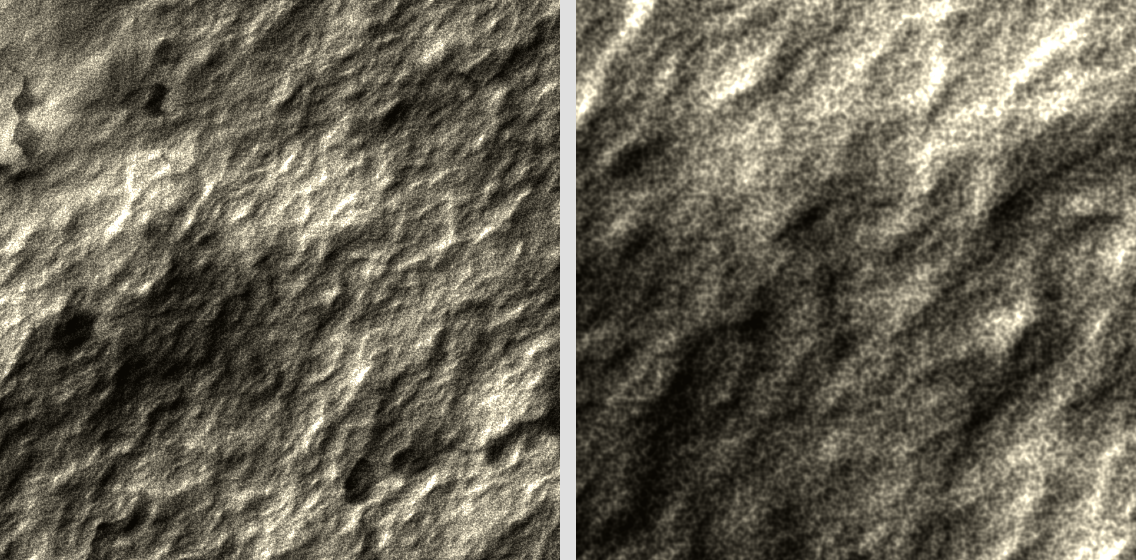
Left, the full canvas; right, a detail of the centre.
Reproduce this texture procedurally as a three.js fragment shader.

```glsl
// Weathered rock face in raking light from the upper left, with fine film grain.
varying vec2 vUv;

float hash(vec2 p) {
  vec3 k = fract(p.xyx * 0.1031);
  k += dot(k, k.yzx + 33.33);
  return fract((k.x + k.y) * k.z);
}

vec2 gradientAt(vec2 cell) {
  float angle = 6.2832 * hash(cell);
  return vec2(cos(angle), sin(angle));
}

// Gradient noise, about -0.7 to 0.7
float noise(vec2 p) {
  vec2 i = floor(p), f = p - i;
  vec2 w = f * f * f * (f * (f * 6.0 - 15.0) + 10.0);
  vec2 e = vec2(0.0, 1.0);
  float low = mix(dot(gradientAt(i), f), dot(gradientAt(i + e.yx), f - e.yx), w.x);
  float high = mix(dot(gradientAt(i + e), f - e), dot(gradientAt(i + e.yy), f - e.yy), w.x);
  return mix(low, high, w.y);
}

// Coordinates along and across a diagonal that rises to the right
vec2 strata(vec2 p, float stretch) {
  return vec2(stretch * dot(p, vec2(0.78, 0.62)), dot(p, vec2(-0.62, 0.78)));
}

// The upper left is worn smooth, the rest is broken up
float roughness(vec2 p) {
  float d = distance(p, vec2(0.05, 0.82)) + 0.3 * noise(p * 4.0 + 31.0);
  return smoothstep(0.05, 0.4, d);
}

// Octaves of rounded lumps, strongest at the size of pebbles
float lumps(vec2 q, float rough) {
  float sum = 0.0, amp = 0.15;
  q *= 2.4;
  for (int i = 0; i < 7; i++) {
    float n = noise(q + 17.0);
    float lump = n + 0.65 * sqrt(n * n + 0.01);
    float size = float(i) - 3.6;
    float pebble = 1.0 + 0.55 * exp(-0.8 * size * size) - 0.35 * smoothstep(4.0, 6.0, float(i));
    sum += amp * lump * pebble * (i > 2 ? mix(0.45, 1.0, rough) : 1.0);
    q = mat2(0.8, 0.6, -0.6, 0.8) * q * 2.0 + 5.3;
    amp *= 0.5;
  }
  return sum;
}

float rockHeight(vec2 p, float rough) {
  vec2 warp = vec2(noise(p * 9.0 + 3.0), noise(p * 9.0 + 60.0));
  vec2 bent = p + 0.01 * warp;
  float boss = smoothstep(0.07, 0.045, length(bent + 0.02 * warp - vec2(0.29, 0.67)));
  return lumps(strata(bent, 0.72), rough) + 0.02 * boss;
}

// Positive on the raised shelves
float shelf(vec2 p) {
  vec2 q = strata(p, 0.8);
  return noise(q * 4.8 + 21.4) + 0.35 * noise(q * 13.0) + 0.15 * noise(q * 33.0) - 0.04;
}

// Dark patches under the shelf edges that face away from the light
float shelfShadow(vec2 p, vec2 toLight) {
  float below = smoothstep(0.02, -0.04, shelf(p));
  float above = smoothstep(0.0, 0.2, shelf(p + 0.06 * toLight));
  return below * above * smoothstep(-0.25, 0.15, noise(p * 3.4 + 43.0));
}

void main() {
  vec2 p = vUv;
  float rough = roughness(p);
  vec2 toLight = normalize(vec2(-0.8, 0.6));

  // Slope towards the light
  vec2 reach = 0.002 * toLight;
  float slope = (rockHeight(p - reach, rough) - rockHeight(p + reach, rough)) / 0.004;

  // Broad light, relief, shadows and grain
  float light = slope + 0.6 * (1.0 - rough) + 0.05;
  light += 1.2 * noise(strata(p, 0.65) * 4.6 + 12.0) + 0.95 * noise(strata(p, 0.7) * 9.0 + 70.0);
  light -= 1.7 * shelfShadow(p, toLight);
  light += 1.0 * noise(p * 233.0 + 0.37) + 0.9 * noise(p * 391.0 + 0.61);

  // Tone curve with deep shadows and a long bright shoulder
  light = clamp(light, -2.5, 2.6);
  float tone = 0.362 + 0.235 * light + 0.042 * light * light;
  vec3 stone = tone * vec3(1.0, 0.965, 0.86) - vec3(0.0, 0.007, 0.022);
  gl_FragColor = vec4(clamp(stone, 0.0, 1.0), 1.0);
}
```
